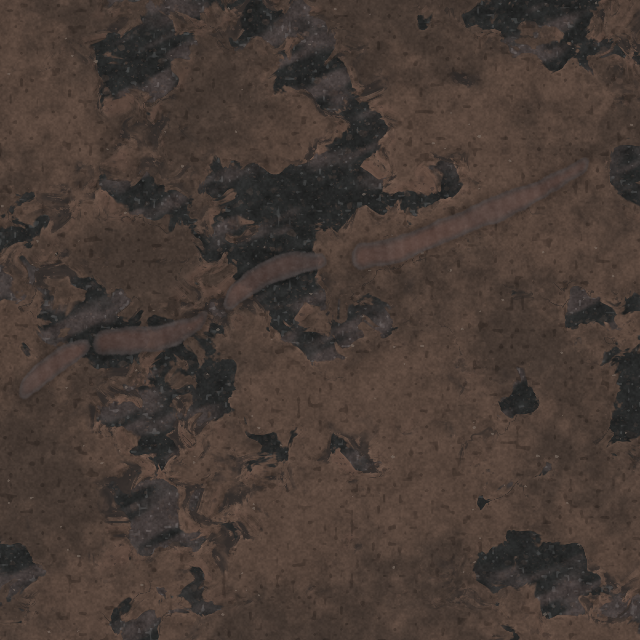
Give the GLSL for this texture, as a Shadertoy shader.

```glsl
float hash(vec2 p) {
    vec3 q = fract(vec3(p.xyx) * 0.1031);
    q += dot(q, q.yzx + 33.33);
    return fract((q.x + q.y) * q.z);
}

float noise(vec2 p) {
    vec2 i = floor(p), f = fract(p);
    f = f * f * (3.0 - 2.0 * f);
    return mix(mix(hash(i), hash(i + vec2(1, 0)), f.x),
               mix(hash(i + vec2(0, 1)), hash(i + vec2(1, 1)), f.x), f.y);
}

float fbm(vec2 p) {
    float sum = 0.0, amp = 0.46;
    for (int i = 0; i < 6; i++) {
        sum += amp * noise(p);
        p = mat2(1.6, 1.2, -1.2, 1.6) * p + 17.3;
        amp *= 0.55;
    }
    return sum;
}

// Scattered pebbles: x is coverage, y is a random tone
vec2 crumbs(vec2 p, float density) {
    vec2 cell = floor(p);
    vec2 centre = 0.35 + 0.3 * vec2(hash(cell + 3.1), hash(cell + 8.7));
    vec2 d = fract(p) - centre;
    float radius = 0.1 + 0.2 * hash(cell + 15.0);
    float edge = length(d * vec2(1.0, 1.3)) + 0.3 * (noise(p * 4.0) - 0.5);
    float present = step(hash(cell + 29.0), density);
    return vec2(present * smoothstep(radius + 0.07, radius - 0.07, edge), hash(cell + 41.0));
}

float wormPath(float x) {
    return 0.385 + 0.41 * x + 0.018 * cos(21.0 * (x - 0.13)) * smoothstep(0.6, 0.45, x)
         - 0.03 * smoothstep(0.5, 0.63, x) * smoothstep(1.05, 0.8, x);
}

void mainImage(out vec4 fragColor, in vec2 fragCoord) {
    vec2 uv = fragCoord / iResolution.xy;
    float across = (uv.y - wormPath(uv.x)) * 0.92;

    // Height field: low ground opens into ragged hollows
    vec2 warp = vec2(noise(uv * 30.0), noise(uv * 30.0 + 50.0)) - 0.5;
    vec2 p = uv * vec2(9.0, 10.0) + warp * 0.3 + 4.0;
    float ground = fbm(p);
    float relief = ground - fbm(p + vec2(-0.03, 0.035));
    float height = ground - 0.04 * exp(-across * across * 300.0)
                 + 0.16 * (noise(uv * 3.3 + 61.0) - 0.5);
    float hollow = smoothstep(0.384, 0.362, height);
    float nearHollow = smoothstep(0.52, 0.4, height);

    // Compact soil with soft tints, mottling and strong fine grain
    float grain = noise(uv * 210.0) + noise(uv * 400.0) - 1.0;
    float mottle = fbm(uv * 42.0 + 3.0) - 0.5;
    float tint = fbm(uv * 4.0 + 31.0) + 0.35 * (height - 0.5) + 0.35 * mottle;
    vec3 soil = mix(vec3(0.265, 0.219, 0.193), vec3(0.335, 0.268, 0.231),
                    smoothstep(0.36, 0.66, tint));
    soil *= 1.0 + 0.13 * grain + 0.24 * mottle;
    soil *= 1.0 + 0.9 * clamp(relief, -0.18, 0.18) * (0.35 + nearHollow);
    float pore = smoothstep(0.78, 0.92, noise(uv * 120.0 + 44.0));
    soil *= 1.0 - 0.2 * pore;

    // Broken rubble: dark gaps between lit reddish clods
    float rubble = smoothstep(0.42, 0.56, fbm(uv * 5.0 + 73.0)) * smoothstep(0.55, 0.42, height);
    vec2 clodPos = uv * 46.0 + warp * 2.0;
    float clods = fbm(clodPos);
    float clodLight = clamp((clods - fbm(clodPos + vec2(-0.2, 0.25))) * 3.0, -0.6, 0.6);
    soil *= 1.0 + 0.32 * rubble * clodLight;
    soil = mix(soil, vec3(0.175, 0.16, 0.155), 0.85 * rubble * smoothstep(0.47, 0.38, clods));
    soil = mix(soil, vec3(0.385, 0.295, 0.255), 0.55 * rubble * smoothstep(0.55, 0.68, clods));

    // Thin broken cracks and pale crumbling rims
    float vein = abs(fbm(uv * 11.0 + warp * 0.4 + 12.0) - 0.5);
    float crack = smoothstep(0.014, 0.002, vein) * smoothstep(0.48, 0.66, noise(uv * 17.0 + 6.0));
    soil = mix(soil, vec3(0.18, 0.16, 0.15), 0.65 * crack * smoothstep(0.56, 0.44, height));
    float rim = smoothstep(0.37, 0.39, height) * smoothstep(0.425, 0.39, height);
    soil += vec3(0.05, 0.038, 0.03) * rim * noise(uv * 70.0);

    // Dark hollow floor with blurred slanting smears and dust
    vec2 slant = mat2(0.9, -0.42, 0.42, 0.9) * uv;
    float smear = noise(slant * vec2(12.0, 30.0)) * 0.65 + noise(slant * vec2(30.0, 80.0)) * 0.35;
    vec3 pit = mix(vec3(0.15, 0.152, 0.15), vec3(0.275, 0.242, 0.235),
                   0.9 * smoothstep(0.47, 0.76, smear));
    pit *= 1.0 + 0.18 * grain + 0.6 * (fbm(uv * 55.0 + 9.0) - 0.5);
    pit += 0.09 * smoothstep(0.78, 0.95, noise(uv * 170.0 + 20.0));
    vec3 color = mix(soil, pit, hollow);

    // Pebbles at several sizes, thickest in the rubble
    for (int i = 0; i < 3; i++) {
        float scale = 45.0 * exp2(float(i) * 0.85);
        vec2 q = (uv + warp * 0.008) * scale + float(i) * 19.0;
        vec2 crumb = crumbs(q, 0.06 + 0.34 * nearHollow);
        vec3 stone = mix(vec3(0.2, 0.17, 0.16), vec3(0.41, 0.32, 0.275), crumb.y);
        float strength = 0.16 + 0.4 * max(rubble, nearHollow * 0.5);
        color = mix(color, stone * (1.0 + 0.2 * grain), crumb.x * strength * (1.0 - 0.5 * hollow));
    }
    float fleck = crumbs(uv * 110.0 + 5.0, 0.01).x;
    color = mix(color, vec3(0.47, 0.42, 0.38), 0.6 * fleck);

    // Ringed worm, partly buried, surfacing in four stretches
    vec4 starts = vec4(0.03, 0.145, 0.35, 0.55), ends = vec4(0.14, 0.325, 0.51, 0.92);
    float body = 1.0;
    for (int i = 0; i < 4; i++) {
        float mid = 0.5 * (starts[i] + ends[i]), halfSpan = 0.5 * (ends[i] - starts[i]);
        float radius = 0.019 - 0.008 * smoothstep(0.2, 1.0, (uv.x - mid) / halfSpan);
        float beyond = max(abs(uv.x - mid) - halfSpan + radius, 0.0);
        body = min(body, length(vec2(beyond, across)) - radius);
    }
    body += 0.008 * (fbm(uv * 50.0) - 0.5);
    float worm = smoothstep(0.002, -0.002, body);
    float rings = 0.5 + 0.5 * sin(uv.x * 330.0 + across * 60.0 + 2.0 * noise(uv * 18.0));
    vec3 skin = mix(vec3(0.25, 0.225, 0.22), vec3(0.36, 0.275, 0.25),
                    smoothstep(0.0, -0.012, body) * (0.45 + 0.55 * noise(uv * 25.0)));
    skin += 0.022 * (rings - 0.5) + 0.02 * grain + 0.08 * mottle;
    skin += 0.04 * smoothstep(0.004, 0.0, abs(body + 0.003)) * noise(uv * 40.0);
    color *= 1.0 - 0.15 * smoothstep(0.012, 0.0, body) * (1.0 - worm);
    color = mix(color, skin, worm * 0.82);

    fragColor = vec4(color, 1.0);
}
```
